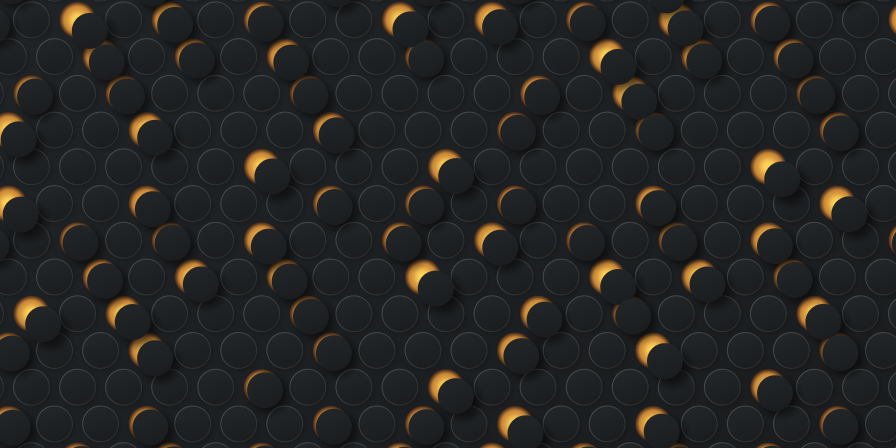
Give the GLSL for this pattern, as a WebGL 1 fragment shader.

```glsl
precision highp float;

uniform vec2 u_resolution;

// Lengths are fractions of the canvas height, with y pointing down.
const vec2 PITCH = vec2(0.1028, 0.0820);
const vec2 ORIGIN = vec2(0.0703, 0.0443);
const vec2 TILE = vec2(11.0, 6.0);          // cells before the open holes recur
const float RADIUS = 0.0400;
const float RIM_HALF_WIDTH = 0.0011;
const float MIN_SLIDE = 0.22;               // lid slide in radii
const float MAX_SLIDE = 1.05;
const float SLIDE_BIAS = 2.5;
const vec2 SLIDE_DIR = vec2(0.74, 0.67);

const vec3 PLATE_LIGHT = vec3(0.127, 0.140, 0.150);
const vec3 PLATE_DARK = vec3(0.102, 0.111, 0.119);
const vec3 LID_LIGHT = vec3(0.136, 0.150, 0.160);
const vec3 LID_DARK = vec3(0.103, 0.112, 0.120);
const vec3 RIM = vec3(0.31, 0.32, 0.32);
const vec3 GLOW_CORE = vec3(1.00, 0.82, 0.34);
const vec3 GLOW_MID = vec3(0.80, 0.54, 0.22);
const vec3 GLOW_EDGE = vec3(0.30, 0.18, 0.10);

float hash(vec2 p) {
    return fract(sin(dot(p, vec2(127.1, 311.7))) * 43758.5453);
}

float tileHash(vec2 cell) {
    return hash(mod(cell, TILE) + 3.0);
}

// Antialiased coverage of a signed distance
float fill(float d) {
    return clamp(0.5 - d * u_resolution.y, 0.0, 1.0);
}

// Cell a given number of steps away from the one under p
vec2 cellNear(vec2 p, vec2 steps) {
    float row = floor((p.y - ORIGIN.y) / PITCH.y + 0.5) + steps.y;
    float stagger = 0.5 * mod(row, 2.0);
    float col = floor((p.x - ORIGIN.x) / PITCH.x + stagger + 0.5) + steps.x;
    return vec2(col, row);
}

vec2 cellCentre(vec2 cell) {
    return ORIGIN + PITCH * (cell - vec2(0.5 * mod(cell.y, 2.0), 0.0));
}

// Row-wise hash peaks are open, so open holes never sit side by side
bool isOpen(vec2 cell) {
    float h = tileHash(cell);
    return h > tileHash(cell - vec2(1.0, 0.0)) && h > tileHash(cell + vec2(1.0, 0.0));
}

float softShadow(vec2 q, float blur) {
    return 1.0 - smoothstep(-blur, blur, length(q) / RADIUS - 1.0);
}

vec3 lidColour(vec2 q) {
    float shade = 0.5 + 0.5 * dot(q, vec2(0.35, 0.94)) / RADIUS;
    return mix(LID_LIGHT, LID_DARK, clamp(shade, 0.0, 1.0));
}

vec3 glowColour(float t) {
    vec3 c = mix(GLOW_CORE, GLOW_MID, smoothstep(0.15, 0.78, t));
    return mix(c, GLOW_EDGE, smoothstep(0.70, 1.02, t));
}

vec3 drawHole(vec3 col, vec2 q) {
    float d = length(q);
    return mix(col, glowColour(d / RADIUS), fill(d - RADIUS));
}

vec3 drawClosedLid(vec3 col, vec2 q) {
    float d = length(q) - RADIUS;
    col *= 1.0 - 0.22 * softShadow(q - SLIDE_DIR * RADIUS * 0.14, 0.28);
    col = mix(col, lidColour(q), fill(d));
    float rim = fill(d - RIM_HALF_WIDTH) - fill(d + RIM_HALF_WIDTH);
    float lit = 0.5 - 0.5 * dot(q / max(length(q), 1e-4), SLIDE_DIR);
    return mix(col, RIM, rim * mix(0.35, 0.9, lit));
}

vec3 drawOpenLid(vec3 col, vec2 q, float slide) {
    q -= SLIDE_DIR * RADIUS * slide;
    vec2 drop = SLIDE_DIR * RADIUS * (0.28 + 0.25 * slide);
    col *= 1.0 - 0.55 * softShadow(q - drop, 0.48);
    return mix(col, lidColour(q), fill(length(q) - RADIUS));
}

void main() {
    vec2 p = vec2(gl_FragCoord.x, u_resolution.y - gl_FragCoord.y) / u_resolution.y;
    float fall = clamp(0.25 * p.x + 0.5 * p.y, 0.0, 1.0);
    vec3 col = mix(PLATE_LIGHT, PLATE_DARK, fall);

    // Glowing holes and closed lids
    for (int j = -1; j <= 1; j++) {
        for (int i = -1; i <= 1; i++) {
            vec2 cell = cellNear(p, vec2(float(i), float(j)));
            vec2 q = p - cellCentre(cell);
            col = isOpen(cell) ? drawHole(col, q) : drawClosedLid(col, q);
        }
    }

    // Slid lids and their shadows lie over everything else
    for (int j = -2; j <= 2; j++) {
        for (int i = -2; i <= 2; i++) {
            vec2 cell = cellNear(p, vec2(float(i), float(j)));
            if (isOpen(cell)) {
                float slide = mix(MIN_SLIDE, MAX_SLIDE, pow(hash(cell + 17.0), SLIDE_BIAS));
                col = drawOpenLid(col, p - cellCentre(cell), slide);
            }
        }
    }

    gl_FragColor = vec4(col, 1.0);
}
```
